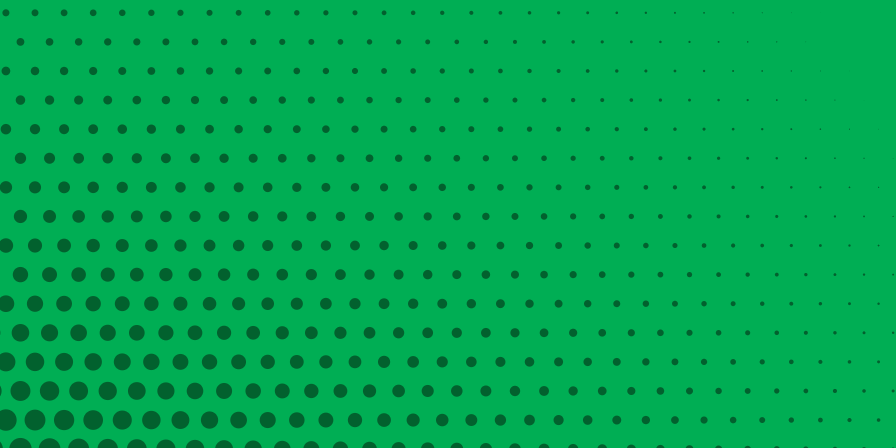
Reproduce this background procedurally as a Shadertoy shader.

```glsl
// Staggered halftone dots on green, shrinking from lower left to upper right.
#define SPACING 0.06493
#define FIRST_DOT vec2(0.0132, 0.0286)
#define FADE_SPAN vec2(1.948, 0.909)
#define LEFT_RADIUS vec3(0.0078, 0.0125, 0.0036)
#define RIGHT_RADIUS vec2(-0.00065, 0.00456)
#define TOP_BULGE 0.0047
#define GREEN vec3(0.0, 0.682, 0.329)
#define DARK_GREEN vec3(0.008, 0.380, 0.180)

// Dot radius at a centre, in canvas heights measured from the top left.
float dotRadius(vec2 centre) {
    vec2 t = (centre - FIRST_DOT) / FADE_SPAN;
    float left = LEFT_RADIUS.x + t.y * (LEFT_RADIUS.y + t.y * LEFT_RADIUS.z);
    float right = RIGHT_RADIUS.x + t.y * RIGHT_RADIUS.y;
    float bulge = TOP_BULGE * t.x * (1.0 - t.x) * (1.0 - t.y);
    return max(mix(left, right, t.x) + bulge, 0.0);
}

// Centre of the nearest dot; every other row shifts by half a step.
vec2 nearestDot(vec2 p) {
    vec2 cell = (p - FIRST_DOT) / SPACING;
    float row = round(cell.y);
    float shift = 0.5 * mod(row, 2.0);
    float column = round(cell.x - shift) + shift;
    return FIRST_DOT + SPACING * vec2(column, row);
}

void mainImage(out vec4 fragColor, in vec2 fragCoord) {
    float pixel = 1.0 / iResolution.y;
    vec2 p = vec2(fragCoord.x, iResolution.y - fragCoord.y) * pixel;

    vec2 centre = nearestDot(p);
    float radius = dotRadius(centre);

    // Smooth edge; dots thinner than a pixel fade out.
    float coverage = clamp(0.5 + (radius - distance(p, centre)) / pixel, 0.0, 1.0);
    coverage *= min(1.0, 2.0 * radius / pixel);

    fragColor = vec4(mix(GREEN, DARK_GREEN, coverage), 1.0);
}
```
